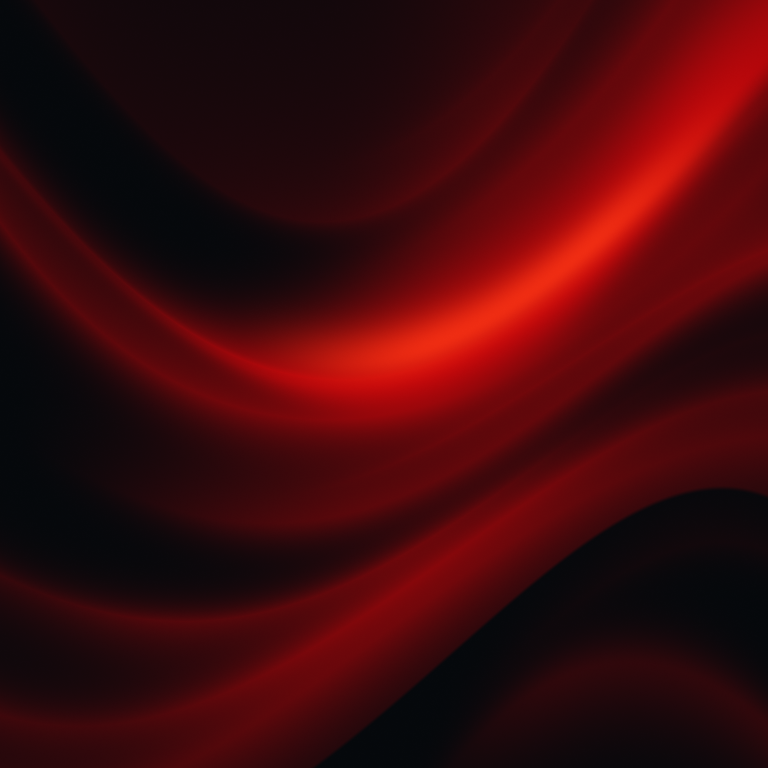
Write a Shadertoy shader that draws this background.

```glsl
// Quartic through five heights at x = 0, 1/4, 1/2, 3/4, 1 (Newton form)
float curve(float x, float a, float b, float c, float d, float e) {
    float t = 4.0 * x;
    float d1 = b - a;
    float d2 = c - 2.0 * b + a;
    float d3 = d - 3.0 * c + 3.0 * b - a;
    float d4 = e - 4.0 * d + 6.0 * c - 4.0 * b + a;
    return a + t * (d1 + (t - 1.0) / 2.0 * (d2 + (t - 2.0) / 3.0 * (d3 + (t - 3.0) / 4.0 * d4)));
}

// Light around a crease, with separate reach above and below
float ridge(float dist, float above, float below, float power) {
    float reach = dist > 0.0 ? above : below;
    return exp(-pow(abs(dist) / reach, power));
}

// Rises over one range of x and falls over another
float span(float x, float riseStart, float riseEnd, float fallStart, float fallEnd) {
    return smoothstep(riseStart, riseEnd, x) * (1.0 - smoothstep(fallStart, fallEnd, x));
}

float hash(vec2 p) {
    return fract(sin(dot(p, vec2(127.1, 311.7))) * 43758.5453);
}

// Faint folds in the upper part
float upperFolds(vec2 uv) {
    float fold = uv.y - curve(uv.x, 1.06, 0.779, 0.727, 0.97, 1.4);
    float inner = uv.y - curve(uv.x, 1.15, 0.83, 0.803, 1.03, 1.5);
    float outer = uv.y - curve(uv.x, 0.9, 0.65, 0.662, 0.845, 1.2);
    float light = ridge(fold, 0.35, 0.018, 1.0) * mix(0.09, 0.15, span(uv.x, 0.1, 0.45, 0.6, 0.8));
    light += 0.06 * ridge(fold, 0.05, 0.02, 1.2) * span(uv.x, 0.2, 0.5, 0.65, 0.8);
    light += 0.05 * ridge(inner, 0.02, 0.03, 1.0) * smoothstep(0.4, 0.6, uv.x);
    light += 0.12 * ridge(outer, 0.06, 0.03, 1.2) * smoothstep(0.4, 0.75, uv.x);
    return light + 0.13 * smoothstep(0.4, 0.9, uv.x) * smoothstep(0.5, 0.75, uv.y);
}

// Main sweep and the sheet hanging below it
float mainSweep(float x, float y, float sweep) {
    float spread = smoothstep(0.2, 0.7, x);
    float lifted = sweep - 0.05 * smoothstep(0.7, 1.0, x);
    float light = ridge(lifted, mix(0.04, 0.15, spread), mix(0.015, 0.05, spread), 1.5)
        * mix(0.17, 1.2, smoothstep(0.1, 0.6, x)) * (1.0 - 0.25 * smoothstep(0.88, 1.05, x));
    light += 0.22 * ridge(sweep, 0.012, 0.005, 1.0) * span(x, -0.1, 0.4, 0.5, 0.75);

    float sheet = y - curve(x, 0.711, 0.492, 0.46, 0.564, 0.785);
    float strength = mix(0.3, 0.45, smoothstep(0.0, 0.35, x)) * (1.0 - 0.6 * smoothstep(0.45, 0.8, x));
    float underSweep = 1.0 - smoothstep(-0.012, 0.01, sweep);
    light += strength * ridge(sheet, 0.14, 0.045, 1.3) * underSweep;
    return light + 0.08 * ridge(sheet, 0.012, 0.012, 1.0) * (1.0 - smoothstep(0.4, 0.65, x));
}

// Diagonal ribbons below the sweep
float ribbons(float x, float y) {
    float band = y - curve(x, 0.44, 0.331, 0.346, 0.492, 0.659);
    float thread = y - curve(x, 0.44, 0.349, 0.391, 0.531, 0.674);
    float thin = y - curve(x, 0.251, 0.191, 0.264, 0.431, 0.564);
    float bright = y - curve(x, 0.069, 0.081, 0.216, 0.388, 0.49);
    float low = y - curve(x, -0.04, 0.01, 0.175, 0.345, 0.431);
    float light = 0.4 * ridge(band, 0.095, 0.032, 1.3) * smoothstep(0.0, 0.5, x);
    light += 0.09 * ridge(thread, 0.012, 0.01, 1.0) * smoothstep(0.35, 0.6, x);
    light += 0.38 * ridge(thin, 0.022, 0.05, 1.0) * (1.0 - 0.85 * smoothstep(0.5, 0.8, x))
        * mix(0.6, 1.0, smoothstep(0.0, 0.25, x));
    light += ridge(bright, 0.035, 0.06, 1.1) * mix(0.26, 0.45, span(x, 0.1, 0.45, 0.65, 0.95));
    return light + 0.24 * ridge(low, 0.04, 0.13, 1.3);
}

// Dark hollow in the lower right with a soft arch
float hollow(float x, float y, float edge) {
    float arch = y - 0.137 + 2.5 * (x - 0.82) * (x - 0.82);
    float light = 0.2 * ridge(arch, 0.04, 0.08, 1.4) * smoothstep(0.5, 0.75, x);
    return light + 0.06 * ridge(edge + 0.07, 0.05, 0.025, 1.2) * smoothstep(0.55, 0.9, x);
}

void mainImage(out vec4 fragColor, in vec2 fragCoord) {
    vec2 uv = fragCoord / iResolution.xy;
    float sweep = uv.y - curve(uv.x, 0.805, 0.566, 0.51, 0.639, 0.876);
    float edge = uv.y - curve(uv.x, -0.2, -0.1, 0.073, 0.284, 0.353);

    // Sum the lit folds, then cut out the hollow
    float light = upperFolds(uv) + mainSweep(uv.x, uv.y, sweep) + ribbons(uv.x, uv.y);
    light = mix(hollow(uv.x, uv.y, edge), light, smoothstep(-0.004, 0.004, edge));

    // Red tone curve over a blue-black base
    vec3 baseColor = vec3(0.02, 0.032, 0.045);
    vec3 redColor = vec3(0.86, 0.025, 0.04);
    vec3 emberColor = vec3(0.96, 0.19, 0.075);
    vec3 color = mix(baseColor, redColor, tanh(light));

    // Orange core of the sweep
    float core = ridge(sweep - 0.025, 0.04, 0.028, 2.0) * span(uv.x, 0.3, 0.58, 0.76, 1.0);
    color = mix(color, emberColor, 0.9 * core);

    // Fine dither against banding
    color += (hash(uv) - 0.5) / 255.0;
    fragColor = vec4(color, 1.0);
}
```
